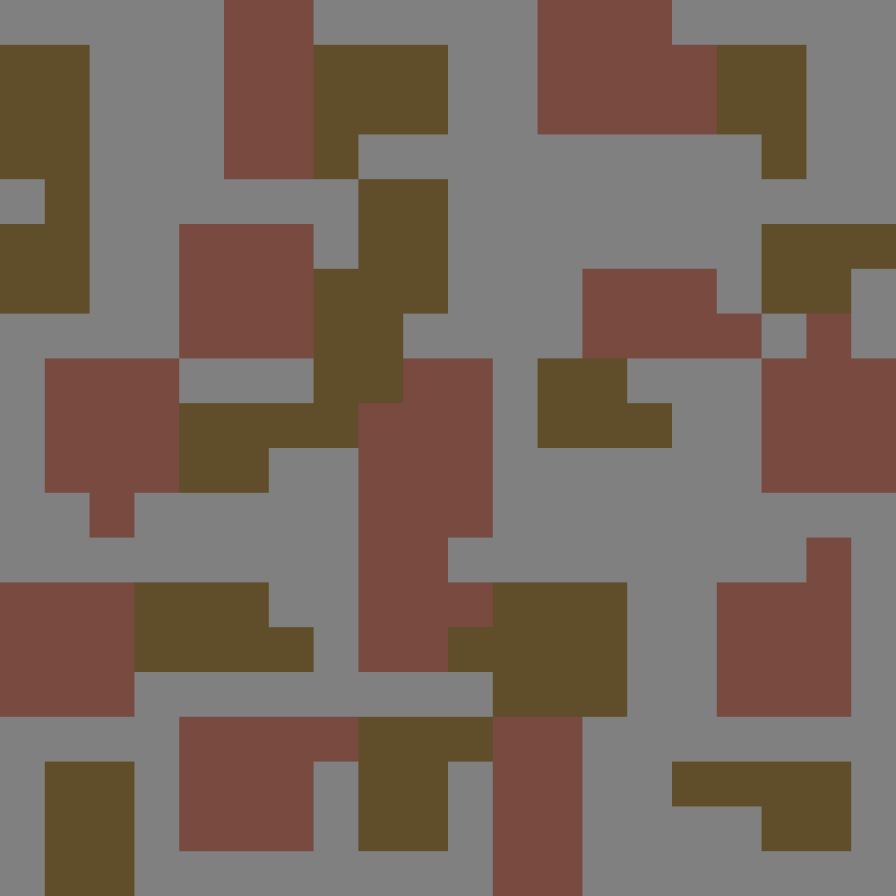
Reproduce this pattern procedurally as a WebGL 1 fragment shader.

```glsl
precision highp float;
// Blocky camouflage: red-brown and olive patches of square cells on grey.

uniform vec2 u_resolution;

const vec3 GREY  = vec3(0.502, 0.502, 0.502);
const vec3 RED   = vec3(0.472, 0.290, 0.252);
const vec3 OLIVE = vec3(0.371, 0.306, 0.162);

const float CELLS = 20.0;         // square cells across the canvas
const float SITE = 4.0;           // cells per patch site
const float RED_GROWTH = 0.60;    // chance that a patch side is 3, not 2
const float OLIVE_GROWTH = 0.35;
const float WIDE_TAB = 0.30;      // chance of a tab two cells wide
const float LONG_TAB = 0.20;      // chance of a tab two cells long
const float SEED = 41.0;

vec2 hash2(vec2 p, float salt) {
  p += SEED + salt * 17.37;
  vec3 a = fract(p.xyx * vec3(0.1031, 0.1030, 0.0973));
  a += dot(a, a.yzx + 33.33);
  return fract((a.xx + a.yz) * a.zy);
}

// 1 if the cell lies in the block of the given corner and size.
float block(vec2 cell, vec2 corner, vec2 size) {
  vec2 inside = step(corner - 0.5, cell) * step(cell, corner + size - 0.5);
  return inside.x * inside.y;
}

// A patch is a block with a tab on one side, turned and mirrored at random.
float patchMask(vec2 cell, vec2 site, float growth) {
  vec2 size = 2.0 + step(hash2(site, 1.0), vec2(growth));
  vec2 corner = floor(hash2(site, 2.0) * (SITE + 1.0 - size));
  vec2 q = cell - corner;

  vec2 mirror = step(0.5, hash2(site, 3.0));
  q = mix(q, size - 1.0 - q, mirror);

  vec2 pick = hash2(site, 4.0);
  if (pick.x > 0.5) {
    q = q.yx;
    size = size.yx;
  }

  vec2 tabCorner = vec2(floor(pick.y * size.x), size.y - 1.0);
  vec2 tabSize = vec2(1.0, 2.0) + step(hash2(site, 5.0), vec2(WIDE_TAB, LONG_TAB));
  return max(block(q, vec2(0.0), size), block(q, tabCorner, tabSize));
}

// Colour of one cell, gathered from the patches of the nearby sites.
vec3 cellColor(vec2 cell) {
  float red = 0.0;
  float olive = 0.0;
  for (int j = -1; j <= 1; j++) {
    float row = floor(cell.y / SITE) + float(j);
    float shift = floor(hash2(vec2(row, 7.0), 6.0).x * SITE);
    for (int i = -1; i <= 1; i++) {
      float column = floor((cell.x - shift) / SITE) + float(i);
      vec2 site = vec2(column, row);
      vec2 local = cell - site * SITE - vec2(shift, 0.0);
      float isOlive = mod(column + row, 2.0);
      float mask = patchMask(local, site, mix(RED_GROWTH, OLIVE_GROWTH, isOlive));
      red = max(red, mask * (1.0 - isOlive));
      olive = max(olive, mask * isOlive);
    }
  }
  return mix(mix(GREY, RED, red), OLIVE, olive);
}

void main() {
  float scale = CELLS / min(u_resolution.x, u_resolution.y);
  vec2 p = gl_FragCoord.xy * scale;

  // Blend the four cells around the nearest grid corner over one pixel.
  vec2 corner = floor(p + 0.5);
  vec2 blend = clamp((p - corner) / scale + 0.5, 0.0, 1.0);
  vec3 below = mix(cellColor(corner - 1.0), cellColor(corner - vec2(0.0, 1.0)), blend.x);
  vec3 above = mix(cellColor(corner - vec2(1.0, 0.0)), cellColor(corner), blend.x);

  gl_FragColor = vec4(mix(below, above, blend.y), 1.0);
}
```
